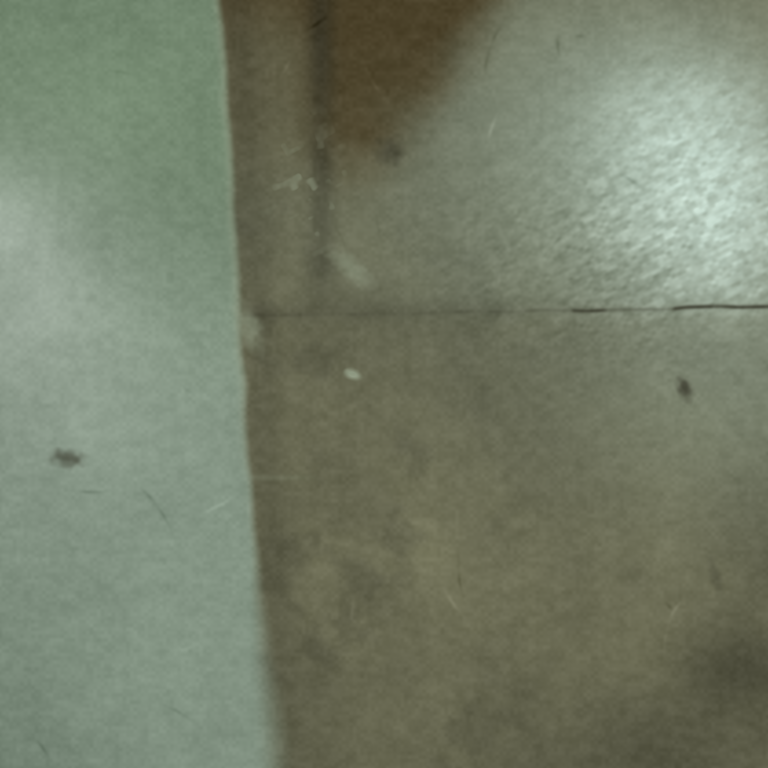
Write a WebGL 1 fragment shader that draws this texture.

```glsl
precision highp float;
// Worn concrete floor: pale slab at left, stained olive slabs at right, soft lamp reflections.

uniform vec2 u_resolution;

const vec3 PALE_TOP = vec3(0.45, 0.53, 0.435);
const vec3 PALE_LOW = vec3(0.505, 0.57, 0.505);
const vec3 PALE_GLOW = vec3(0.63, 0.68, 0.63);
const vec3 OLIVE = vec3(0.412, 0.412, 0.322);
const vec3 SHEEN = vec3(0.51, 0.56, 0.49);
const vec3 LAMP = vec3(0.77, 0.85, 0.80);
const vec3 BROWN = vec3(0.27, 0.225, 0.13);
const vec3 DARK = vec3(0.22, 0.22, 0.17);
const vec3 CHIP = vec3(0.56, 0.60, 0.51);
const vec2 LAMP_POS = vec2(0.93, 0.73);
const float GRAIN = 0.030;
const int SCRATCHES = 40;

float hash(vec2 p) {
  return fract(sin(dot(p, vec2(127.1, 311.7))) * 43758.5453);
}

float noise(vec2 p) {
  vec2 i = floor(p), f = fract(p);
  f = f * f * (3.0 - 2.0 * f);
  return mix(mix(hash(i), hash(i + vec2(1.0, 0.0)), f.x),
             mix(hash(i + vec2(0.0, 1.0)), hash(i + 1.0), f.x), f.y);
}

float fbm(vec2 p) {
  float sum = 0.0, amp = 0.5;
  for (int i = 0; i < 5; i++) {
    sum += amp * noise(p);
    p = mat2(1.6, 1.2, -1.2, 1.6) * p + 7.3;
    amp *= 0.5;
  }
  return sum;
}

// Soft elliptical falloff, 1 at the centre
float blob(vec2 p, vec2 centre, vec2 radius) {
  vec2 d = (p - centre) / radius;
  return exp(-dot(d, d));
}

// Small soft mark turned by an angle, with a ragged rim
float mark(vec2 p, vec2 centre, vec2 radius, float angle) {
  vec2 d = p - centre;
  float c = cos(angle), s = sin(angle);
  d = vec2(c * d.x + s * d.y, c * d.y - s * d.x) / radius;
  return 1.0 - smoothstep(0.1, 1.5, length(d) + 0.5 * (noise(p * 120.0) - 0.5));
}

float band(float x, float halfWidth) {
  return exp(-x * x / (halfWidth * halfWidth));
}

vec3 paleSlab(vec2 p, float cloud) {
  vec3 col = mix(PALE_LOW, PALE_TOP, smoothstep(0.40, 0.85, p.y));
  float glow = blob(p, vec2(-0.02, 0.66), vec2(0.17, 0.15));
  glow += 0.4 * blob(p, vec2(0.06, 0.50), vec2(0.18, 0.17));
  col = mix(col, PALE_GLOW, min(glow, 1.0) * (0.75 + 0.5 * cloud));
  col -= 0.04 * blob(p, vec2(0.0, 0.0), vec2(0.12, 0.22));
  return mix(col, DARK, 0.65 * mark(p, vec2(0.088, 0.404), vec2(0.022, 0.011), -0.1));
}

vec3 stainedSlab(vec2 p, float cloud, float fromEdge, float seamDist) {
  float above = smoothstep(-0.025, 0.015, seamDist);
  vec3 col = OLIVE * (1.0 + 0.38 * cloud);
  col *= 1.0 - 0.13 * smoothstep(0.35, 0.0, p.y) * smoothstep(0.45, 0.9, p.x);
  float blotch = smoothstep(0.54, 0.76, fbm(p * 17.0 + 4.0));
  col = mix(col, DARK, 0.22 * blotch * smoothstep(0.9, 0.5, p.x));

  // Reflections, stronger above the seam
  float sheen = blob(p, vec2(0.80, 0.80), vec2(0.31, 0.26));
  col = mix(col, SHEEN, sheen * mix(0.5, 0.9, above));
  col = mix(col, SHEEN, 0.55 * blob(p, vec2(1.0, 0.50), vec2(0.27, 0.17)));
  vec2 tilted = mat2(0.9, -0.44, 0.44, 0.9) * p;
  float streak = noise(tilted * vec2(55.0, 130.0)) + noise(tilted * vec2(140.0, 200.0)) - 1.0;
  float lamp = blob(p, LAMP_POS, vec2(0.145, 0.15)) * mix(0.6, 1.0, above);
  lamp += 0.25 * blob(p, vec2(0.86, 0.86), vec2(0.13, 0.09));
  col = mix(col, LAMP, clamp(lamp * (0.9 + 0.28 * streak + 0.6 * cloud), 0.0, 1.0));
  col += 0.07 * streak * blob(p, vec2(0.80, 0.67), vec2(0.2, 0.13));

  // Brown stain at the top and dirt along the slab edge
  float stainEdge = 0.545 + 0.45 * (p.y - 0.8) + 0.06 * cloud;
  float stain = smoothstep(0.06, -0.05, p.x - stainEdge) * smoothstep(0.70, 0.90, p.y + 0.12 * cloud);
  stain *= smoothstep(0.36, 0.45, p.x) * 0.5 + 0.3 + 0.4 * smoothstep(0.92, 1.02, p.y);
  col = mix(col, BROWN, min(stain, 0.85));
  col = mix(col, DARK, 0.28 * band(fromEdge - 0.02, 0.03) * (0.9 + 1.2 * cloud));
  float stripe = band(p.x - 0.418, 0.017) * smoothstep(0.58, 0.63, p.y);
  col = mix(col, DARK * 0.8, stripe * clamp(0.36 + 0.35 * smoothstep(0.85, 0.98, p.y) + 1.4 * cloud, 0.1, 0.9));
  col = mix(col, DARK, 0.45 * blob(p, vec2(0.96, 0.13), vec2(0.085, 0.045)));
  col = mix(col, BROWN, 0.45 * blob(p, vec2(0.47, 0.83), vec2(0.045, 0.025)));

  // Seam: a faint broken trace at left, dark and thin at right
  float gaps = smoothstep(0.25, 0.7, noise(vec2(p.x * 45.0, 5.0)));
  float strength = mix(0.14, 0.75, smoothstep(0.55, 0.84, p.x)) * mix(0.35, 1.0, gaps);
  float line = band(seamDist, 0.0030) * strength;
  line += 0.18 * band(seamDist - 0.004, 0.014) * smoothstep(1.0, 0.4, p.x);
  col = mix(col, DARK, line);

  // Dents, spots and chips
  float spots = mark(p, vec2(0.892, 0.494), vec2(0.009, 0.015), 0.4);
  spots += 0.7 * mark(p, vec2(0.507, 0.803), vec2(0.017, 0.020), 0.0);
  spots += 0.4 * mark(p, vec2(0.932, 0.25), vec2(0.008, 0.024), 0.3);
  col = mix(col, DARK, 0.8 * min(spots, 1.0));
  float chips = 0.55 * mark(p, vec2(0.457, 0.651), vec2(0.032, 0.014), -0.75);
  chips += 1.2 * mark(p, vec2(0.459, 0.513), vec2(0.010, 0.007), -0.3);
  chips += 0.2 * band(p.y - 0.378, 0.004) * smoothstep(0.43, 0.38, p.x);
  float flecks = smoothstep(0.66, 0.95, noise(tilted * 90.0)) * blob(p, vec2(0.40, 0.75), vec2(0.045, 0.07));
  return mix(col, CHIP, clamp(chips + 0.5 * flecks, 0.0, 1.0));
}

// Short, faint scratches scattered over the floor
float scratches(vec2 p) {
  float sum = 0.0;
  for (int i = 0; i < SCRATCHES; i++) {
    float k = float(i);
    vec2 d = p - vec2(hash(vec2(k, 1.0)), hash(vec2(k, 2.0)));
    float a = 6.2832 * hash(vec2(k, 3.0));
    d = vec2(cos(a) * d.x + sin(a) * d.y, cos(a) * d.y - sin(a) * d.x);
    float len = 0.006 + 0.024 * hash(vec2(k, 4.0));
    sum += (hash(vec2(k, 5.0)) - 0.6) * band(d.y - 3.0 * d.x * d.x, 0.0028) * band(d.x, len);
  }
  return sum * noise(p * 70.0);
}

void main() {
  vec2 p = gl_FragCoord.xy / u_resolution;
  float cloud = fbm(p * 7.0) - 0.48;
  float wobble = 0.004 * (noise(vec2(p.y * 22.0, 3.0)) - 0.5);
  float bow = 0.05 * p.y * (1.0 - p.y) * (1.0 - p.y);
  float fromEdge = p.x - (0.361 - 0.075 * p.y - bow + wobble);
  float seamDist = p.y - (0.582 + 0.019 * p.x + 0.003 * (noise(vec2(p.x * 30.0, 9.0)) - 0.5));

  float blur = 0.007 + 0.022 * smoothstep(0.35, 0.0, p.y);
  vec3 pale = paleSlab(p, cloud) * (1.0 + 0.14 * cloud);
  vec3 col = mix(pale, stainedSlab(p, cloud, fromEdge, seamDist), smoothstep(-blur, blur, fromEdge));
  col = mix(col, CHIP, 0.35 * band(fromEdge + 0.003, 0.006) * smoothstep(0.1, 0.6, p.y));
  col = mix(col, CHIP, 0.65 * mark(p, vec2(0.325, 0.574), vec2(0.015, 0.032), 0.35));

  // Surface wear and grain
  col += 0.20 * scratches(p);
  col += GRAIN * (noise(p * 210.0) + noise(p * 85.0) + 0.6 * noise(p * vec2(50.0, 140.0)) - 1.3);
  gl_FragColor = vec4(clamp(col, 0.0, 1.0), 1.0);
}
```
